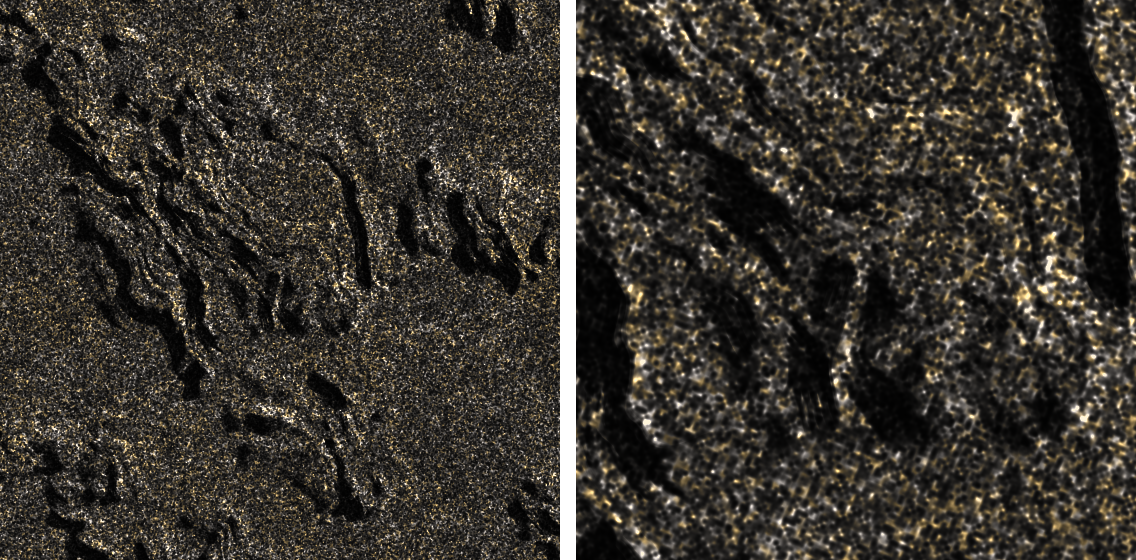
Left: the whole. Right: its middle third, enlarged.
A three.js fragment shader for this texture:

```glsl
varying vec2 vUv;

const vec2 LIGHT_DIR = vec2(0.85, 0.53);
const vec2 STRATA_DIR = vec2(0.55, -0.83);
const vec3 GOLD = vec3(1.12, 0.94, 0.60);
const vec3 SILVER = vec3(1.00, 0.96, 0.93);
const float BASE_TONE = 0.185;

float hash(vec2 cell) {
  vec3 a = fract(cell.xyx * 0.1031);
  a += dot(a, a.yzx + 33.33);
  return fract((a.x + a.y) * a.z);
}

float valueNoise(vec2 p) {
  vec2 cell = floor(p);
  vec2 f = fract(p);
  f = f * f * (3.0 - 2.0 * f);
  float low = mix(hash(cell), hash(cell + vec2(1.0, 0.0)), f.x);
  float high = mix(hash(cell + vec2(0.0, 1.0)), hash(cell + 1.0), f.x);
  return mix(low, high, f.y);
}

vec2 rotate(vec2 p, float angle) {
  float c = cos(angle);
  float s = sin(angle);
  return vec2(c * p.x - s * p.y, s * p.x + c * p.y);
}

float fbm(vec2 p) {
  float sum = 0.0;
  float weight = 0.53;
  for (int i = 0; i < 4; i++) {
    sum += weight * valueNoise(p);
    p = rotate(p, 0.6) * 2.03 + 7.3;
    weight *= 0.5;
  }
  return sum;
}

// Smooth stone broken by patches of slanted, folded ridges
float rockHeight(vec2 p) {
  vec2 bend = vec2(fbm(p * 5.0 + 3.0), fbm(p * 5.0 + 17.0)) - 0.5;
  vec2 q = p + 0.2 * bend;
  vec2 strata = vec2(dot(q, STRATA_DIR), dot(q, vec2(-STRATA_DIR.y, STRATA_DIR.x)));
  float crag = smoothstep(0.47, 0.66, fbm(q * 5.0 + 9.0));
  float ridge = 1.0 - min(1.0, 5.0 * abs(fbm(strata * vec2(5.0, 11.0) + 31.0) - 0.5));
  float folds = fbm(strata * vec2(20.0, 38.0) + 53.0);
  float swell = fbm(p * 14.0 + 71.0);
  return crag * (0.026 * ridge + 0.032 * folds) + 0.008 * swell;
}

// March toward the light and keep the deepest occlusion
float castShadow(vec2 p, float height, float sunSlope) {
  float depth = 0.0;
  for (int i = 1; i <= 5; i++) {
    float reach = 0.005 * float(i);
    float blocker = rockHeight(p + LIGHT_DIR * reach);
    depth = max(depth, blocker - height - sunSlope * reach);
  }
  return smoothstep(0.0, 0.006, depth);
}

// Fine mineral grain with about unit deviation
float mineralGrain(vec2 p) {
  float fine = valueNoise(rotate(p, 0.4) * 410.0) - 0.5;
  float coarse = valueNoise(rotate(p, 1.1) * 270.0 + 40.0) - 0.5;
  return 3.7 * fine + 2.8 * coarse;
}

vec3 mineralTint(vec2 p) {
  float speck = valueNoise(rotate(p, 0.8) * 230.0 + 90.0);
  float patchTone = fbm(p * 9.0 + 120.0);
  return mix(SILVER, GOLD, smoothstep(0.3, 0.8, 0.65 * speck + 0.4 * patchTone));
}

void main() {
  // Relief lighting
  float height = rockHeight(vUv);
  float probe = 0.003;
  float slope = (height - rockHeight(vUv + LIGHT_DIR * probe)) / probe;
  float shadow = castShadow(vUv, height, 0.38);

  // Exposure adds up in log space, so grain fades inside the shadows
  float stain = fbm(vUv * vec2(26.0, 34.0) + 150.0) - 0.5;
  float exposure = 0.58 * mineralGrain(vUv) + 0.7 * stain;
  exposure += 0.6 * clamp(slope, -1.2, 1.1) - 1.7 * shadow;
  float tone = BASE_TONE * exp(exposure);

  // Bright grains turn gold, dark stone stays nearly neutral
  vec3 tint = mix(SILVER, mineralTint(vUv), smoothstep(0.06, 0.32, tone));
  gl_FragColor = vec4(min(tone * tint, vec3(1.0, 0.96, 0.86)), 1.0);
}
```
